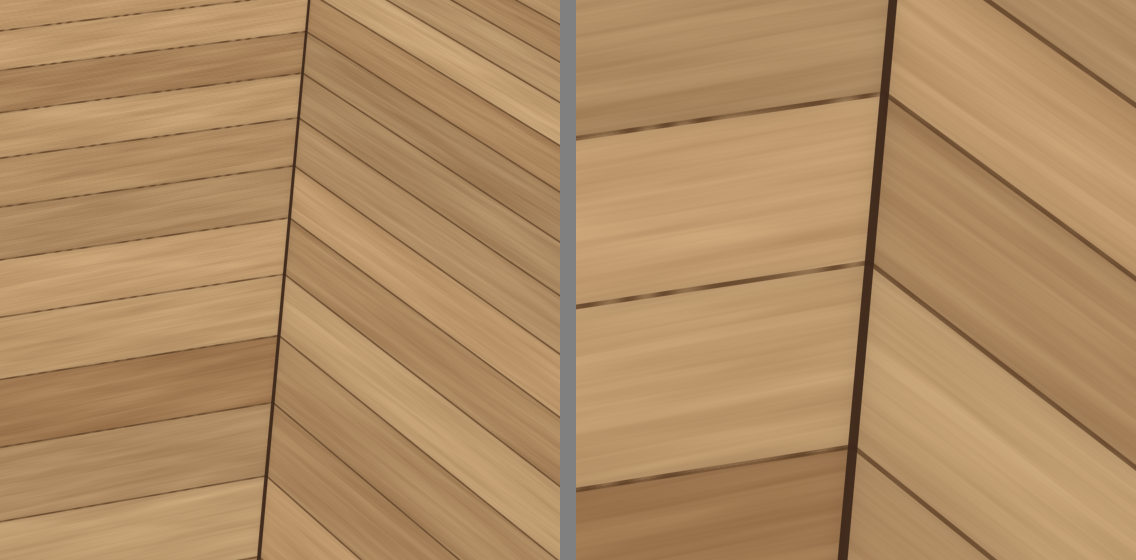
Left, the full canvas; right, a detail of the centre.
Give the GLSL for this texture, as a WebGL 2 fragment shader.

```glsl
#version 300 es
precision highp float;
// Chevron oak planks in perspective, meeting along one dark leaning seam.

uniform vec2 u_resolution;
out vec4 outColor;

// Wood and joint colours
const vec3 PALE_OAK = vec3(0.785, 0.645, 0.470);
const vec3 DEEP_OAK = vec3(0.600, 0.450, 0.300);
const vec3 JOINT_BROWN = vec3(0.36, 0.24, 0.14);
const vec3 SEAM_BROWN = vec3(0.24, 0.155, 0.10);

// Layout: seam x = SEAM_BASE + SEAM_LEAN * y, and where each plank family converges
const float SEAM_BASE = 0.462;
const float SEAM_LEAN = 0.090;
const float HORIZON = 3.004;
const vec2 LEFT_VANISH = vec2(17.85, 3.14);
const vec2 RIGHT_VANISH = vec2(-2.829, 3.082);
const float ROW_START = 0.193;
const float ROW_RATE = 14.855;
const float ROW_SHRINK = 0.499;

// Line and grain settings
const float JOINT_HALF = 0.0014;
const float SEAM_HALF = 0.0011;
const float GRAIN_DEPTH = 0.19;
const float BLOTCH_DEPTH = 0.07;
const vec2 GRAIN_SCALE = vec2(9.0, 12.0);

// Plank lightness from the far row to the near row
const int ROWS = 16;
const int FIRST_ROW = -4;
const float LEFT_TONE[ROWS] = float[](0.5, 0.5, 0.5, 0.75, 0.8, 0.3, 0.75, 0.5,
                                      0.45, 0.85, 0.75, 0.15, 0.45, 0.8, 0.4, 0.5);
const float RIGHT_TONE[ROWS] = float[](0.65, 0.35, 0.6, 0.9, 0.4, 0.3, 0.4, 0.5,
                                       0.75, 0.4, 0.8, 0.4, 0.35, 0.7, 0.5, 0.5);

float hash(float n) {
  return fract(sin(n * 12.99 + 4.1) * 4375.85);
}

float seamOffset(vec2 p) {
  return p.x - SEAM_BASE - SEAM_LEAN * p.y;
}

// Project p along its plank onto the seam and read the row number there
float rowAt(vec2 p, vec2 vanish) {
  float side = seamOffset(p);
  float t = 1.0 - mix(p.y, vanish.y, side / (side - seamOffset(vanish)));
  return (ROW_RATE * t + ROW_START) / (1.0 + ROW_SHRINK * t);
}

// Canvas distance to the closest joint between rows
float jointDistance(vec2 p, vec2 vanish, float row) {
  const vec2 STEP = vec2(0.002, 0.0);
  vec2 slope = vec2(rowAt(p + STEP.xy, vanish), rowAt(p + STEP.yx, vanish)) - row;
  return abs(row - round(row)) * STEP.x / length(slope);
}

// Layered sines, each bent by the layers before it
float grain(vec2 q) {
  float sum = 0.0;
  float amp = 0.42;
  for (int i = 0; i < 5; i++) {
    float bend = 1.8 * sin(q.x + 0.7 * q.y) + 1.7 * sum;
    sum += amp * sin(q.y + bend + 1.9 * float(i));
    q *= vec2(1.6, 1.8);
    amp *= 0.76;
  }
  return sum;
}

float stroke(float d, float halfWidth) {
  float soft = 0.8 / min(u_resolution.x, u_resolution.y);
  return 1.0 - smoothstep(-soft, soft, d - halfWidth);
}

void main() {
  vec2 p = gl_FragCoord.xy / u_resolution;
  float side = seamOffset(p);
  bool isLeft = side < 0.0;
  vec2 vanish = isLeft ? LEFT_VANISH : RIGHT_VANISH;

  // Floor coordinates: distance from the seam, and row across the planks
  float nearness = HORIZON - p.y;
  float along = 2.5 * side / nearness;
  float row = rowAt(p, vanish);
  int index = clamp(int(floor(row)) - FIRST_ROW, 0, ROWS - 1);
  float seed = hash(float(index) + (isLeft ? 0.0 : 31.0));

  // Plank tone with streaks and broad clouding
  float tone = isLeft ? LEFT_TONE[index] : RIGHT_TONE[index];
  vec2 fibre = vec2(along, row) * GRAIN_SCALE + seed * vec2(47.0, 83.0);
  float cloud = sin(along * 13.0 + seed * 40.0 + 2.0 * sin(row * 5.0 + along * 6.0));
  tone += GRAIN_DEPTH * grain(fibre) + BLOTCH_DEPTH * cloud;
  vec3 color = mix(DEEP_OAK, PALE_OAK, tone);
  color += (seed - 0.5) * vec3(0.015, -0.008, -0.015);

  // Joints: clean on the right, ragged and broken on the far left
  float joint = jointDistance(p, vanish, row);
  float ragged = sin(along * 170.0 + 3.0 * sin(along * 47.0) + round(row) * 2.3);
  float wear = isLeft ? mix(0.10, 0.32, p.y) : 0.04;
  float strength = 0.76 - wear * (0.6 - ragged);
  color *= 1.0 - 0.07 * exp(-joint * 220.0);
  color = mix(color, JOINT_BROWN, strength * stroke(joint, JOINT_HALF));

  // Central seam, wider toward the viewer
  float seam = abs(side);
  color *= 1.0 - 0.10 * exp(-seam * 200.0);
  color = mix(color, SEAM_BROWN, 0.95 * stroke(seam, SEAM_HALF * nearness));

  outColor = vec4(color, 1.0);
}
```
